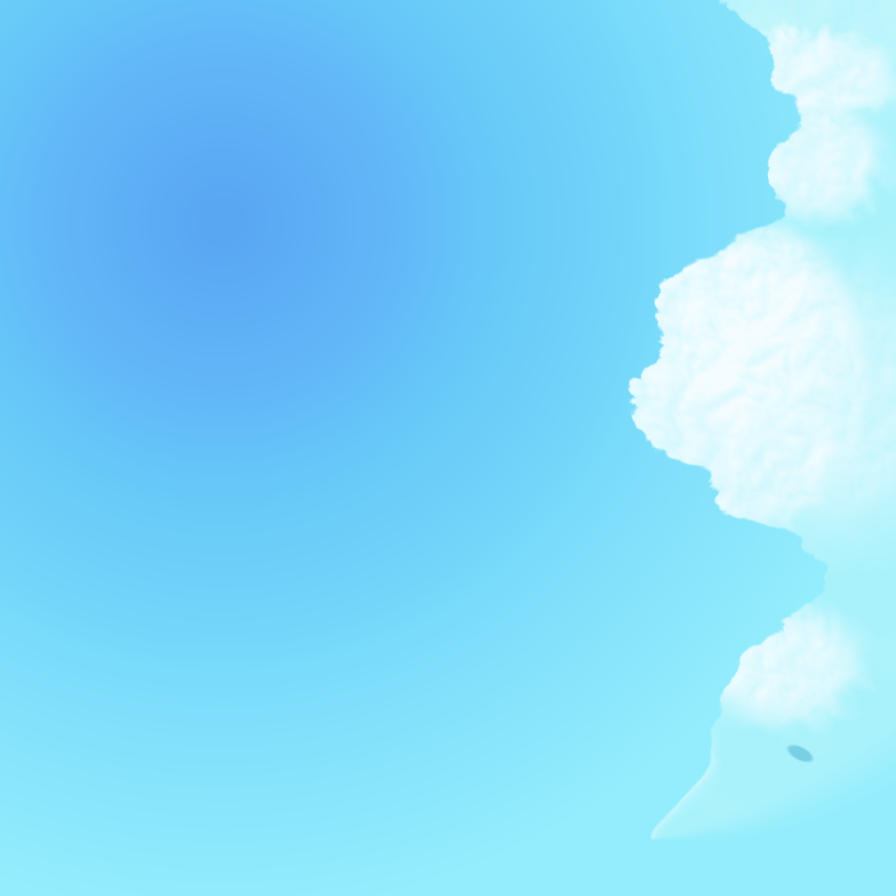
Reproduce this texture procedurally as a three.js fragment shader.

```glsl
// A blue sky with a deep radial core, and a bank of pale cumulus on the right.
// The bank is a stepped outline roughened by billowed gradient noise; soft
// ellipses light its masses, and a noise relief models the small puffs.
varying vec2 vUv;

const vec2 SKY_CENTER = vec2(0.247, 0.247);
const vec3 SKY_CORE = vec3(0.345, 0.645, 0.945);
const vec3 SKY_BLUE = vec3(0.385, 0.722, 0.975);
const vec3 SKY_MID = vec3(0.405, 0.790, 0.970);
const vec3 SKY_CYAN = vec3(0.465, 0.850, 0.980);
const vec3 SKY_PALE = vec3(0.580, 0.930, 0.990);
const vec3 CLOUD_HAZE = vec3(0.665, 0.950, 0.985);
const vec3 CLOUD_WHITE = vec3(0.955, 0.990, 1.0);
const vec3 FLECK_COLOR = vec3(0.44, 0.79, 0.88);
const float PUFF_FREQ = 20.0;
const float PUFF_DEPTH = 0.045;
const float EDGE_SOFT = 0.0025;

vec2 hashGradient(vec2 cell) {
  float h = fract(sin(dot(cell, vec2(127.1, 311.7))) * 43758.5);
  return vec2(cos(6.2832 * h), sin(6.2832 * h));
}

float gradientNoise(vec2 p) {
  vec2 i = floor(p), f = fract(p);
  vec2 u = f * f * f * (f * (f * 6.0 - 15.0) + 10.0);
  vec2 e = vec2(1.0, 0.0);
  float a = dot(hashGradient(i), f);
  float b = dot(hashGradient(i + e.xy), f - e.xy);
  float c = dot(hashGradient(i + e.yx), f - e.yx);
  float d = dot(hashGradient(i + e.xx), f - e.xx);
  return mix(mix(a, b, u.x), mix(c, d, u.x), u.y);
}

// Round bumps with sharp creases between them.
float billow(vec2 p) {
  float sum = 0.0, amp = 0.6;
  for (int i = 0; i < 4; i++) {
    sum += amp * abs(gradientNoise(p));
    p = mat2(1.6, 1.2, -1.2, 1.6) * p + 7.3;
    amp *= 0.5;
  }
  return sum;
}

// Moves the outline x to a new value between two heights.
float ledge(float x, float y, float start, float end, float target) {
  return mix(x, target, smoothstep(start, end, y));
}

// Left outline of the bank, from the top down.
float outline(float y) {
  float x = ledge(0.795, y, -0.01, 0.05, 0.860);
  x = ledge(x, y, 0.09, 0.12, 0.896);
  x = ledge(x, y, 0.125, 0.18, 0.857);
  x = ledge(x, y, 0.20, 0.235, 0.872);
  x = ledge(x, y, 0.24, 0.268, 0.815);
  x = ledge(x, y, 0.265, 0.325, 0.735);
  x = ledge(x, y, 0.395, 0.43, 0.704);
  x = ledge(x, y, 0.46, 0.51, 0.740);
  x = ledge(x, y, 0.505, 0.53, 0.795);
  x = ledge(x, y, 0.555, 0.572, 0.815);
  x = ledge(x, y, 0.57, 0.60, 0.890);
  x = ledge(x, y, 0.60, 0.64, 0.925);
  x = ledge(x, y, 0.65, 0.70, 0.870);
  x = ledge(x, y, 0.70, 0.735, 0.823);
  x = ledge(x, y, 0.74, 0.83, 0.793);
  return ledge(x, y, 0.845, 0.94, 0.728);
}

float puff(vec2 p, vec2 center, vec2 radius, float soft) {
  return 1.0 - smoothstep(1.0 - soft, 1.0 + soft, length((p - center) / radius));
}

vec3 sky(vec2 p) {
  float r = length(p - SKY_CENTER);
  vec3 col = mix(SKY_CORE, SKY_BLUE, smoothstep(-0.04, 0.24, r));
  col = mix(col, SKY_MID, smoothstep(0.18, 0.33, r));
  col = mix(col, SKY_CYAN, clamp((r - 0.31) / 0.19, 0.0, 1.0));
  return mix(col, SKY_PALE, clamp((r - 0.47) / 0.31, 0.0, 1.0));
}

void main() {
  vec2 p = vec2(vUv.x, 1.0 - vUv.y); // y runs down
  vec3 col = sky(p);

  // Outline distance, corrected for slope; the lower wisp is smoother.
  float bumps = billow(p * PUFF_FREQ);
  float rough = PUFF_DEPTH * mix(1.0, 0.2, smoothstep(0.74, 0.86, p.y));
  float slope = (outline(p.y + 0.004) - outline(p.y - 0.004)) / 0.008;
  float dist = p.x - outline(p.y) + rough * (bumps - 0.2);
  dist /= sqrt(1.0 + slope * slope);
  float cover = smoothstep(-EDGE_SOFT, EDGE_SOFT, dist);

  // The underside curves up and dissolves to the right.
  float reach = max(p.x - 0.73, 0.0);
  float base = 0.937 - 1.1 * reach * reach;
  float fade = 0.003 + 0.25 * reach;
  cover *= 1.0 - smoothstep(base - fade, base + fade * 0.5, p.y);

  // Lit masses and small relief, with light from the upper left.
  vec2 q = p + 0.05 * (bumps - 0.2);
  float light = 0.72 * puff(q, vec2(0.82, 0.425), vec2(0.16, 0.175), 0.16);
  light = max(light, 0.48 * puff(q, vec2(0.93, 0.45), vec2(0.14, 0.14), 0.45));
  light = max(light, 0.75 * puff(q, vec2(0.91, 0.085), vec2(0.09, 0.055), 0.35));
  light = max(light, 0.70 * puff(q, vec2(0.91, 0.18), vec2(0.075, 0.06), 0.35));
  light = max(light, 0.72 * puff(q, vec2(0.87, 0.74), vec2(0.085, 0.065), 0.4));
  light = max(light, 0.30 * puff(q, vec2(0.95, 0.02), vec2(0.16, 0.10), 0.6));
  light += 0.22 * puff(q, vec2(0.83, 0.37), vec2(0.08, 0.10), 0.7);
  float relief = bumps - billow((p - 0.007) * PUFF_FREQ);
  light *= 1.0 + 0.7 * relief + 0.6 * (bumps - 0.2);
  light += 0.55 * exp(-abs(dist) / 0.005) * smoothstep(0.78, 0.87, p.y);
  light += 0.10 * gradientNoise(p * vec2(9.0, 13.0));
  vec3 cloud = mix(CLOUD_HAZE, CLOUD_WHITE, clamp(light, 0.0, 1.0));
  col = mix(col, cloud, cover);

  // A small slanted fleck in the haze.
  vec2 f = mat2(0.89, -0.45, 0.45, 0.89) * (p - vec2(0.893, 0.841));
  col = mix(col, FLECK_COLOR, 0.85 * puff(f, vec2(0.0), vec2(0.015, 0.007), 0.25));
  gl_FragColor = vec4(col, 1.0);
}
```
